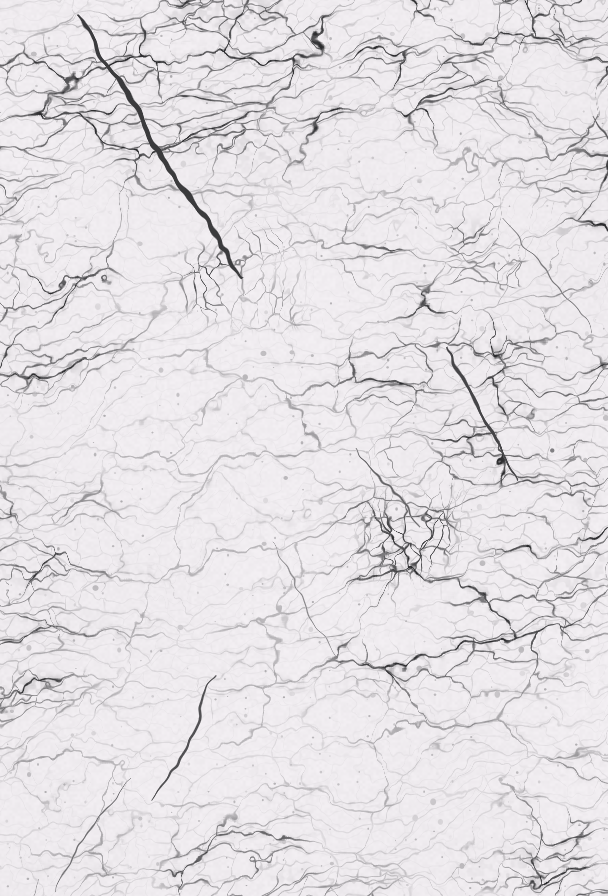
Write a WebGL 2 fragment shader that draws this texture.

```glsl
#version 300 es
precision highp float;
// Pale cracked marble: jagged grey veins, tangled knots, specks and a few bold fissures.
uniform vec2 u_resolution;
out vec4 fragColor;

const vec3 STONE = vec3(0.940, 0.926, 0.940);
const vec3 INK = vec3(0.17, 0.17, 0.18);

float hash(vec2 p) {
    return fract(sin(dot(p, vec2(127.1, 311.7))) * 43758.545);
}

vec2 hash2(vec2 p) {
    return vec2(hash(p), hash(p + 37.3));
}

float noise(vec2 p) {
    vec2 cell = floor(p), f = fract(p);
    f = f * f * (3.0 - 2.0 * f);
    float low = mix(hash(cell), hash(cell + vec2(1, 0)), f.x);
    float high = mix(hash(cell + vec2(0, 1)), hash(cell + vec2(1, 1)), f.x);
    return mix(low, high, f.y);
}

vec2 noise2(vec2 p) {
    return vec2(noise(p), noise(p + 71.7)) - 0.5;
}

// Bends straight cell borders into ragged cracks.
vec2 ragged(vec2 p, float amount) {
    vec2 bend = 0.050 * noise2(p * 8.0) + 0.022 * noise2(p * 25.0);
    bend += 0.011 * noise2(p * 62.0) + 0.006 * noise2(p * 140.0);
    return p + amount * bend;
}

// Distance, in canvas units, to the border between stretched random cells.
float crackDistance(vec2 p, vec2 scale, float seed) {
    vec2 q = p * scale, cell = floor(q), f = fract(q);
    vec2 nearestCell = vec2(0), nearest = vec2(9);
    for (int y = -1; y <= 1; y++)
    for (int x = -1; x <= 1; x++) {
        vec2 o = vec2(x, y);
        vec2 r = o + hash2(cell + o + seed) - f;
        if (dot(r, r) < dot(nearest, nearest)) { nearest = r; nearestCell = o; }
    }
    float d = 9.0;
    for (int y = -2; y <= 2; y++)
    for (int x = -2; x <= 2; x++) {
        vec2 o = nearestCell + vec2(x, y);
        vec2 r = o + hash2(cell + o + seed) - f;
        vec2 across = r - nearest;
        if (dot(across, across) > 1e-5)
            d = min(d, dot(0.5 * (r + nearest), across) / length(across * scale));
    }
    return d;
}

float line(float d, float halfWidth, float pixel) {
    return clamp((halfWidth - d) / pixel + 0.5, 0.0, 1.0);
}

float specks(vec2 p, float scale, float density, float radius, float pixel) {
    vec2 cell = floor(p * scale);
    vec2 offset = (fract(p * scale) - 0.3 - 0.4 * hash2(cell)) / scale;
    float size = radius * (0.35 + 0.65 * hash(cell + 5.1));
    float d = length(offset * vec2(1.0, 0.75 + 0.5 * hash(cell + 2.7)));
    return step(hash(cell + 9.4), density) * line(d, size, pixel) * (0.3 + 0.7 * hash(cell + 3.3));
}

// x: ink of tapered diagonal fissures, y: tangled zones around some of their ends.
vec2 fissures(vec2 p, float aspect, float pixel) {
    vec2 result = vec2(0);
    vec2 wobble = 0.012 * noise2(p * 22.0) + 0.005 * noise2(p * 90.0);
    for (int i = 0; i < 9; i++) {
        float k = float(i);
        vec2 start = vec2(aspect * fract(0.12 + k * 0.618), fract(0.98 - k * 0.37));
        float angle = -0.9 - 0.25 * hash(vec2(k, 4.0));
        vec2 dir = vec2(cos(angle), sin(angle));
        if (i % 3 == 2) dir.x = -dir.x;
        float len = 0.11 + 0.06 * hash(vec2(k, 8.0)) + 0.2 * exp(-2.0 * k);
        vec2 r = p + wobble - start;
        float t = clamp(dot(r, dir) / len, 0.0, 1.0);
        float taper = 0.3 + 0.7 * sqrt(sin(3.14159 * clamp(t, 0.01, 0.99)));
        float width = 0.0029 / (1.0 + 0.5 * k) * taper;
        float ink = line(length(r - dir * len * t), width, pixel);
        result.x = max(result.x, ink * (0.92 - 0.055 * k));
        if (i % 4 == 0) {
            float reach = length((p + 3.0 * wobble - start - dir * len) * vec2(0.8, 1.0));
            result.y = max(result.y, smoothstep(0.08, 0.03, reach));
        }
    }
    return result;
}

void main() {
    vec2 p = gl_FragCoord.xy / u_resolution.y;
    float pixel = 1.0 / u_resolution.y;
    vec2 tilted = vec2(p.x, p.y - 0.14 * p.x);
    vec2 q = ragged(tilted, 1.0);
    float stretch = clamp(length(dFdy(q)) / pixel, 0.6, 2.0);
    vec2 fissure = fissures(p, u_resolution.x / u_resolution.y, pixel);

    // Where veins gather, and how they fade along their length
    float band = smoothstep(0.2, 0.6, noise(tilted * vec2(4.0, 8.0) + 3.0));
    float fade = smoothstep(0.15, 0.7, noise(p * vec2(19.0, 27.0)));
    float beads = noise(p * 150.0);
    float knot = smoothstep(0.6, 0.8, noise(q * vec2(14.0, 24.0) + 17.0)) * band;

    // Three sizes of veins, from long cracks to hairlines
    float large = crackDistance(q, vec2(7.0, 14.0), 0.0) / stretch;
    float medium = crackDistance(q + 0.37, vec2(10.0, 25.0), 40.0) / stretch;
    float fine = crackDistance(q + 0.11, vec2(30.0, 58.0), 80.0) / stretch;
    float ink = line(large, 0.0005 + 0.0009 * beads * fade, pixel) * (0.28 + 0.52 * fade) * (0.35 + 0.65 * band);
    ink = max(ink, line(medium, 0.0004 + 0.0007 * beads, pixel) * (0.10 + 0.50 * fade * band));
    ink = max(ink, line(fine, 0.0003 + 0.0006 * beads, pixel) * (0.03 + 0.14 * band * fade + 0.45 * knot));

    // Broken grey dust along the veins
    float dust = smoothstep(0.35, 0.75, noise(p * 210.0));
    ink += dust * fade * (0.2 * exp(-large / 0.003) * band + 0.1 * exp(-medium / 0.002) + 0.08 * knot);

    // Upright scribbles in the tangled zones
    float scribble = crackDistance(ragged(p, 1.2), vec2(54.0, 20.0), 120.0);
    ink = max(ink, fissure.y * line(scribble, 0.0003 + 0.001 * beads, pixel) * (0.15 + 0.7 * fade));

    // Specks and fissures
    ink = max(ink, 0.28 * specks(p, 42.0, 0.08, 0.0034, pixel));
    ink = max(ink, 0.34 * specks(p + 0.7, 95.0, 0.10, 0.0015, pixel));
    ink = max(ink, 0.90 * specks(p + 1.9, 9.0, 0.07, 0.0045, pixel));
    ink = max(ink, fissure.x);

    // Faint clouding and grain of the stone
    float grain = 0.024 * (noise(p * 330.0) - 0.5) + 0.012 * (noise(p * 6.0) - 0.5);
    fragColor = vec4(mix(STONE + grain, INK, clamp(ink, 0.0, 1.0)), 1.0);
}
```
